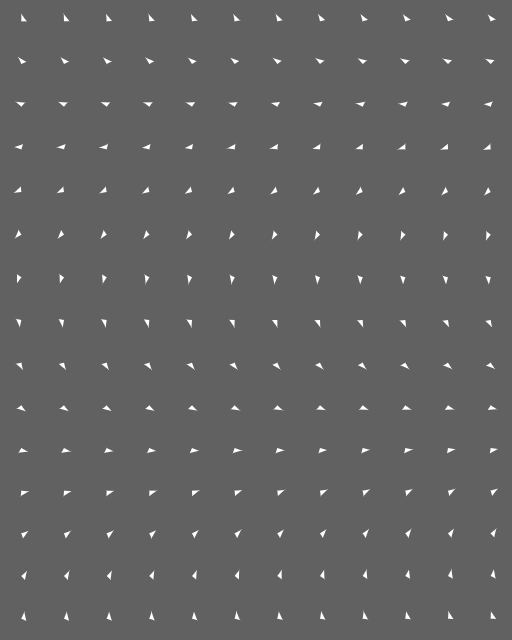
Write a WebGL 1 fragment shader that draws this pattern.

```glsl
precision highp float;
// A grid of small white right triangles on flat grey, one per cell.
// Each pivots on its right-angled corner at the cell centre, and the turn
// grows cell by cell in reading order, closing one full circle over the grid.

uniform vec2 u_resolution;

#define COLUMNS 12.0
#define ROWS 15.0
#define LONG_LEG 0.171    // in cell heights
#define SHORT_LEG 0.126   // in cell heights
#define START_TURN 0.0    // in radians
#define GROUND vec3(0.38)
#define INK vec3(1.0)

const float TAU = 6.2831853;

// Rotate a point counterclockwise.
vec2 rotate(vec2 p, float angle) {
  float c = cos(angle);
  float s = sin(angle);
  return vec2(c * p.x - s * p.y, s * p.x + c * p.y);
}

// Bound of a right triangle: corner at the origin, legs along +x and +y.
float rightTriangle(vec2 p, vec2 legs) {
  vec2 slopeNormal = normalize(legs.yx);
  float slope = dot(p - vec2(legs.x, 0.0), slopeNormal);
  return max(max(-p.x, -p.y), slope);
}

void main() {
  // Cell index and position from the cell centre, in cell heights
  vec2 grid = vec2(COLUMNS, ROWS);
  vec2 cellSize = u_resolution / grid;
  vec2 cellCoord = gl_FragCoord.xy / cellSize;
  vec2 cell = floor(cellCoord);
  vec2 local = (cellCoord - cell - 0.5) * cellSize / cellSize.y;

  // Reading order: left to right, top row first
  float order = (ROWS - 1.0 - cell.y) * COLUMNS + cell.x;
  float turn = START_TURN + TAU * order / (COLUMNS * ROWS);

  // Undo the turn, then cover with a one-pixel soft edge
  float d = rightTriangle(rotate(local, -turn), vec2(SHORT_LEG, LONG_LEG));
  float coverage = clamp(0.5 - d * cellSize.y, 0.0, 1.0);

  gl_FragColor = vec4(mix(GROUND, INK, coverage), 1.0);
}
```
